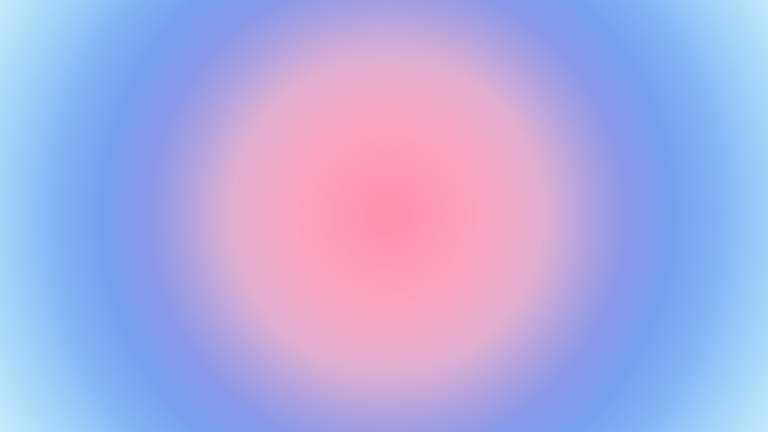
Reproduce this background procedurally as a WebGL 2 fragment shader.

```glsl
#version 300 es
precision highp float;

uniform vec2 u_resolution;
out vec4 fragColor;

#define GLOW_CENTRE vec2(0.008, 0.003)
#define GLOW_SCALE 1.0
#define DITHER 0.004
#define STOP_COUNT 9

// Each stop holds a colour and its radius in canvas heights.
const vec4 STOPS[STOP_COUNT] = vec4[](
    vec4(1.00, 0.57, 0.68, 0.03),
    vec4(0.98, 0.65, 0.76, 0.22),
    vec4(0.88, 0.685, 0.82, 0.36),
    vec4(0.70, 0.64, 0.87, 0.46),
    vec4(0.54, 0.60, 0.91, 0.55),
    vec4(0.47, 0.62, 0.94, 0.66),
    vec4(0.53, 0.72, 0.965, 0.785),
    vec4(0.65, 0.83, 0.975, 0.90),
    vec4(0.76, 0.92, 0.99, 1.02)
);

// Sine-free hash in the range 0 to 1.
float hash(vec2 p) {
    vec3 q = fract(vec3(p.xyx) * 0.1031);
    q += dot(q, q.yzx + 33.33);
    return fract((q.x + q.y) * q.z);
}

// Blend outward through the colour stops.
vec3 radialGradient(float radius) {
    vec3 colour = STOPS[0].rgb;
    for (int i = 1; i < STOP_COUNT; i++) {
        float inner = STOPS[i - 1].a;
        float outer = STOPS[i].a;
        float blend = clamp((radius - inner) / (outer - inner), 0.0, 1.0);
        colour = mix(colour, STOPS[i].rgb, blend);
    }
    return colour;
}

void main() {
    vec2 p = (gl_FragCoord.xy - 0.5 * u_resolution) / u_resolution.y;
    float radius = length(p - GLOW_CENTRE) / GLOW_SCALE;
    vec3 colour = radialGradient(radius);

    // Fine dither hides banding in the soft blends.
    colour += (hash(gl_FragCoord.xy) - 0.5) * DITHER;
    fragColor = vec4(colour, 1.0);
}
```
